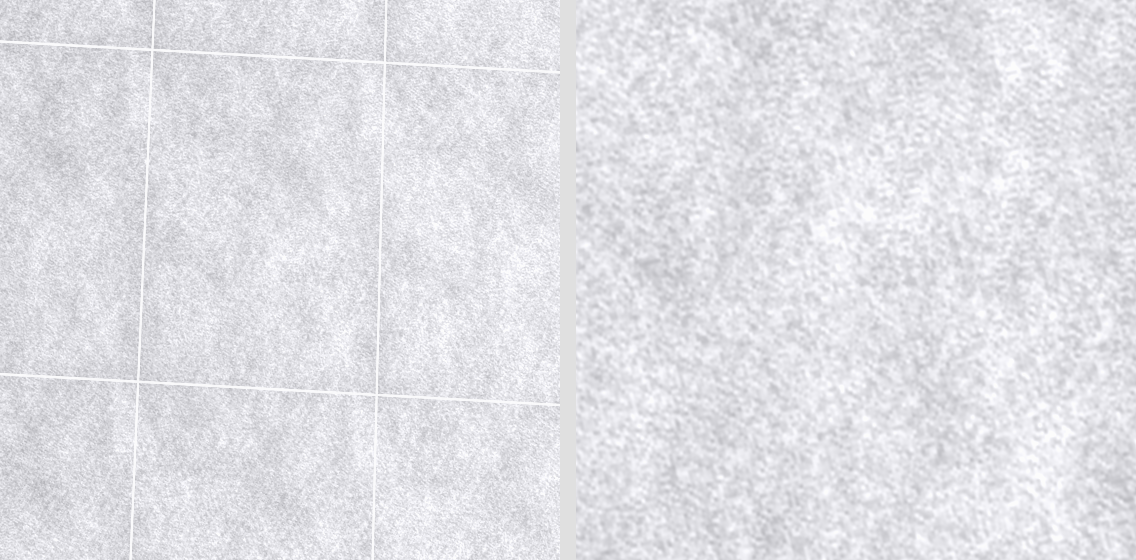
Left, the full canvas; right, a detail of the centre.
Reproduce this texture procedurally as a three.js fragment shader.

```glsl
// Pale grey stone tiles with thin white joints, cloudy stains and fine grain, seen slightly askew.
varying vec2 vUv;

const vec3 STONE_TINT = vec3(-0.006, -0.006, 0.014);
const vec3 JOINT_COLOR = vec3(0.985, 0.985, 0.99);
const vec2 TILE_SIZE = vec2(0.423, 0.594);

float hash(vec2 p) {
  return fract(sin(dot(p, vec2(127.1, 311.7))) * 43758.5453);
}

// Value noise that wraps after the given number of lattice cells
float wrapNoise(vec2 p, vec2 period) {
  vec2 i = floor(p);
  vec2 f = fract(p);
  f = f * f * (3.0 - 2.0 * f);
  vec2 a = mod(i, period);
  vec2 b = mod(i + 1.0, period);
  float low = mix(hash(a), hash(vec2(b.x, a.y)), f.x);
  float high = mix(hash(vec2(a.x, b.y)), hash(b), f.x);
  return mix(low, high, f.y);
}

// Layered noise, seamless over one tile, centred on zero
float mottle(vec2 tile, vec2 period) {
  float sum = 0.0;
  float weight = 1.0;
  float total = 0.0;
  for (int i = 0; i < 5; i++) {
    sum += weight * (wrapNoise(tile * period, period) - 0.5);
    total += weight;
    weight *= 0.88;
    period *= 2.0;
  }
  return sum / total;
}

// Soft blot that wraps around the tile edges
float stain(vec2 tile, vec2 center, vec2 radius) {
  vec2 d = (fract(tile - center + 0.5) - 0.5) / radius;
  return exp(-dot(d, d));
}

// Short slanted fibres
float grain(vec2 p, float angle, vec2 scale) {
  float c = cos(angle);
  float s = sin(angle);
  return wrapNoise(mat2(c, -s, s, c) * p * scale, vec2(1024.0)) - 0.5;
}

// Skewed grid coordinates, with columns narrowing towards the top
vec2 tileCoords(vec2 p) {
  float column = (p.x - 0.233 - 0.043 * p.y) / (0.4323 - 0.0183 * p.y);
  float row = (p.y + 0.0553 * p.x - 0.332) / TILE_SIZE.y;
  return vec2(column, row);
}

float joint(float dist, float halfWidth) {
  return 1.0 - smoothstep(halfWidth - 0.0008, halfWidth + 0.0008, dist);
}

void main() {
  vec2 grid = tileCoords(vUv);
  vec2 tile = fract(grid);

  // Light falls off towards the left
  float tone = 0.872 + 0.04 * smoothstep(0.0, 1.0, vUv.x) - 0.01 * vUv.y * (1.0 - vUv.x);

  // Clouds and faint vertical streaks shared by all tiles
  tone += 0.23 * mottle(tile, vec2(7.0, 6.0));
  tone += 0.025 * (wrapNoise(tile * vec2(22.0, 6.0), vec2(22.0, 6.0)) - 0.5);

  // Dark stains
  vec2 warped = tile + 0.15 * vec2(mottle(tile, vec2(6.0)), mottle(tile.yx, vec2(7.0)));
  float dark = stain(warped, vec2(0.65, 0.89), vec2(0.11, 0.06));
  dark += 0.6 * stain(warped, vec2(0.66, 0.63), vec2(0.06, 0.10));
  dark += 0.6 * stain(warped, vec2(0.32, 0.32), vec2(0.06, 0.08));
  dark += 0.5 * stain(warped, vec2(0.10, 0.46), vec2(0.11, 0.08));
  dark += 0.5 * stain(warped, vec2(0.04, 0.16), vec2(0.05, 0.05));

  // Pale patches and a small scuff by the right edge
  float pale = stain(warped, vec2(0.28, 0.54), vec2(0.09, 0.06));
  pale += 0.8 * stain(warped, vec2(0.88, 0.93), vec2(0.12, 0.06));
  pale += 0.5 * stain(warped, vec2(0.50, 0.44), vec2(0.13, 0.07));
  pale += 1.2 * stain(tile, vec2(0.96, 0.787), vec2(0.05, 0.004));
  tone += 0.03 * pale - 0.055 * dark;

  // Fine surface grain
  tone += 0.12 * grain(vUv, -0.6, vec2(230.0, 400.0));
  tone += 0.13 * grain(vUv + 3.7, 0.25, vec2(450.0, 410.0));
  vec3 color = clamp(vec3(tone) + STONE_TINT, 0.0, 0.99);

  // White joints, slightly uneven in strength
  vec2 dist = abs(fract(grid + 0.5) - 0.5) * TILE_SIZE;
  float line = max(joint(dist.x, 0.0021), joint(dist.y, 0.0023));
  float wear = 0.9 + 0.1 * wrapNoise(vUv * 60.0, vec2(1024.0));
  color = mix(color, JOINT_COLOR, line * wear);

  gl_FragColor = vec4(color, 1.0);
}
```
